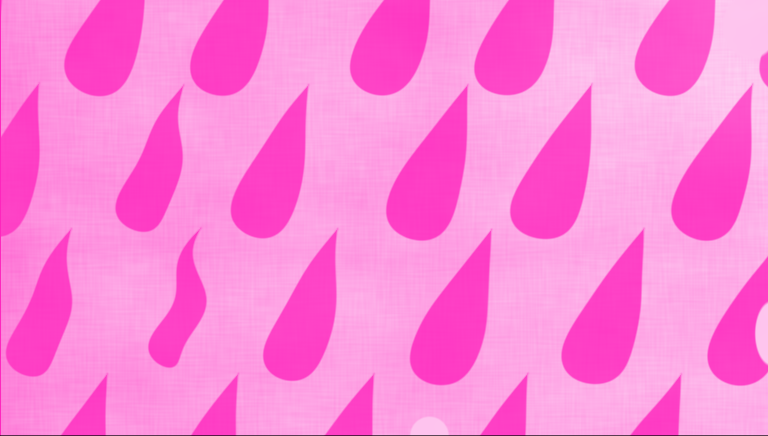
Write a WebGL 1 fragment shader that draws this pattern.

```glsl
precision highp float;
// Slanted magenta teardrops printed on creased, woven pink cloth.

uniform vec2 u_resolution;

#define COLUMN_STEP 0.327
#define ROW_STEP 0.332
#define ROW_SHIFT 0.083
#define FIRST_TIP vec2(0.009, 1.138)
#define DROP_LENGTH 0.357
#define DROP_WIDTH 0.138
#define DROP_LEAN 0.147
#define CREASE_CENTER vec2(0.40, 0.54)
#define CREASE_RADIUS 0.30
#define EDGE_BLUR 0.0028
#define WEAVE 0.045
#define INK_GREEN 0.25

vec2 hashGradient(vec2 cell) {
  vec2 h = vec2(dot(cell, vec2(127.1, 311.7)), dot(cell, vec2(269.5, 183.3)));
  return fract(sin(h) * 43758.5) * 2.0 - 1.0;
}

float gradientNoise(vec2 p) {
  vec2 i = floor(p), f = fract(p);
  vec2 w = f * f * f * (f * (f * 6.0 - 15.0) + 10.0);
  vec2 e = vec2(1.0, 0.0);
  float a = dot(hashGradient(i), f);
  float b = dot(hashGradient(i + e.xy), f - e.xy);
  float c = dot(hashGradient(i + e.yx), f - e.yx);
  float d = dot(hashGradient(i + e.xx), f - e.xx);
  return mix(mix(a, b, w.x), mix(c, d, w.x), w.y);
}

float cloudNoise(vec2 p) {
  float sum = 0.0, gain = 0.6;
  for (int k = 0; k < 4; k++) {
    sum += gain * gradientNoise(p);
    p = p * 2.1 + 7.3;
    gain *= 0.5;
  }
  return sum;
}

// Tip of one drop: a sheared lattice with uneven column spacing
vec2 dropTip(float col, float row) {
  vec2 tip = FIRST_TIP + vec2(col * COLUMN_STEP + row * ROW_SHIFT, -row * ROW_STEP);
  float alternate = step(1.5, col) * (1.0 - mod(col, 2.0)) * 0.041;
  float bend = (col - 1.8) / 1.5;
  tip.x -= row < 1.5 ? alternate : 0.055 * exp(-bend * bend);
  return tip;
}

// Implicit teardrop, negative inside; the crease narrows and ripples it
float dropField(vec2 p, vec2 tip) {
  vec2 away = (tip - CREASE_CENTER) / CREASE_RADIUS;
  float crease = exp(-dot(away, away));
  float squeeze = 1.0 - 0.5 * crease;
  float t = (tip.y - p.y) / (DROP_LENGTH * (1.0 - 0.12 * crease));
  float s = clamp(t, 0.0, 1.5);
  float axis = squeeze * DROP_LEAN * (0.25 * pow(s, 6.0) - s);
  axis -= 0.02 * crease * sin(8.8 * s);
  float u = p.x - tip.x - axis;
  float width = DROP_WIDTH * squeeze * s;
  float above = min(t, 0.0);
  return u * u - width * width * (1.0 - pow(s, 3.4)) + 0.05 * above * above;
}

float printField(vec2 p) {
  float nearest = 10.0;
  for (int row = 0; row < 4; row++) {
    for (int col = 0; col < 7; col++) {
      nearest = min(nearest, dropField(p, dropTip(float(col), float(row))));
    }
  }
  return nearest;
}

// Soft-edged ellipse, for pale turned-over cloth
float flap(vec2 p, vec2 center, vec2 radius) {
  return 1.0 - smoothstep(0.92, 1.05, length((p - center) / radius));
}

void main() {
  vec2 p = gl_FragCoord.xy / u_resolution.y;
  float aspect = u_resolution.x / u_resolution.y;
  float blur = max(EDGE_BLUR, 0.7 / u_resolution.y);

  // Printed drops, with the field scaled to a distance
  vec2 q = p + 0.008 * vec2(gradientNoise(p * 6.0), gradientNoise(p * 6.0 + 31.0));
  vec2 e = vec2(0.001, 0.0);
  float f = printField(q);
  vec2 slope = vec2(printField(q + e.xy) - f, printField(q + e.yx) - f) / e.x;
  float dist = f / max(length(slope), 0.0001);
  float ink = 1.0 - smoothstep(-blur, blur, dist);

  // Cloth shading: light from the right, cloudy wear and a crossing crease
  float clouds = cloudNoise(p * vec2(3.5, 4.5));
  float threads = gradientNoise(p * vec2(170.0, 14.0)) + gradientNoise(p * vec2(14.0, 170.0));
  float cloth = 0.585 + 0.055 * p.x + 0.14 * clouds + WEAVE * threads;
  cloth += 0.09 * smoothstep(0.9, 1.8, p.x) * smoothstep(0.2, 1.0, p.y);
  cloth -= 0.07 * (1.0 - smoothstep(0.0, 0.14, p.x));
  float fold = (p.y - 0.42 - 0.02 * sin(p.x * 5.0)) / 0.035;
  cloth -= 0.05 * exp(-fold * fold) * (0.6 + clouds);

  // Ink thins slightly toward the light and with wear
  float dye = INK_GREEN + 0.07 * clouds + 0.3 * WEAVE * threads;
  dye += 0.10 * smoothstep(0.9, 1.8, p.x) * smoothstep(0.4, 1.0, p.y);
  float green = mix(cloth, max(dye, 0.22), ink);

  // Turned-over edges
  float turned = flap(p, vec2(aspect - 0.04, 0.94), vec2(0.065, 0.075));
  turned = max(turned, flap(p, vec2(aspect + 0.01, 0.235), vec2(0.04, 0.075)));
  turned = max(turned, flap(p, vec2(0.985, 0.0), vec2(0.045, 0.045)));
  green = mix(green, 0.77 + 0.06 * clouds, turned);

  // Saturated left border and dark lower border
  green = mix(0.15, green, smoothstep(0.001, 0.003, p.x));
  vec3 color = vec3(0.995, green, 0.695 + 0.31 * green);
  color *= mix(0.35, 1.0, smoothstep(0.001, 0.003, p.y));
  gl_FragColor = vec4(color, 1.0);
}
```
